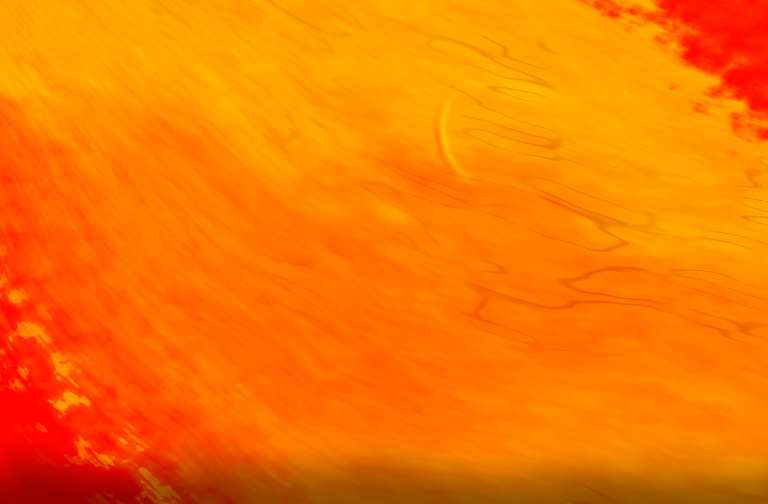
Write a WebGL 2 fragment shader that draws this texture.

```glsl
#version 300 es
precision highp float;
// Brushed oil paint: a yellow sweep over orange, with red in two corners.
// A scalar "warmth" (the green channel) is built from soft regions, then
// bristle noise is stretched along a curved stream function and added.

uniform vec2 u_resolution;
out vec4 fragColor;

// Green level of each paint
const float RED_G = 0.015;
const float VERMILION_G = 0.30;
const float ORANGE_G = 0.475;
const float YELLOW_G = 0.635;
// Stroke flow: slope on the right, extra slope at the left, its falloff
const float SLOPE = 0.22;
const float LEFT_SLOPE = 1.5;
const float SLOPE_FALLOFF = 2.6;
// Texture strengths
const float BROAD = 0.10;
const float BRISTLE = 0.085;
const float GRAIN = 0.055;
const float GROOVE = 0.13;
const float EDGE_BREAK = 0.16;
// Shade along the lower edge
const float SHADE_HEIGHT = 0.13;
const float SHADE_LEVEL = 0.58;

float hash(vec2 p) {
    uvec2 q = uvec2(ivec2(p)) * uvec2(1597334673u, 3812015801u);
    uint h = (q.x ^ q.y) * 1597334673u;
    h = (h ^ (h >> 15)) * 2246822519u;
    return float((h ^ (h >> 13)) >> 8) / 16777216.0;
}

float noise(vec2 p) {
    vec2 i = floor(p), f = p - i;
    f = f * f * (3.0 - 2.0 * f);
    return mix(mix(hash(i), hash(i + vec2(1, 0)), f.x),
               mix(hash(i + vec2(0, 1)), hash(i + vec2(1, 1)), f.x), f.y);
}

float fbm(vec2 p) {
    float sum = 0.0, amp = 0.5;
    for (int i = 0; i < 4; i++) {
        sum += amp * noise(p);
        p = mat2(1.6, 1.2, -1.2, 1.6) * p + 7.3;
        amp *= 0.5;
    }
    return sum / 0.9375;
}

// Soft elliptical spot, tilted down to the right
float spot(vec2 p, vec2 centre, vec2 size) {
    vec2 d = mat2(0.94, 0.34, -0.34, 0.94) * (p - centre);
    d /= size;
    return exp(-dot(d, d));
}

// Thin raised arc, faded away from its middle
float arc(vec2 p, vec2 centre, float radius, vec2 middle, float width) {
    float d = (length(p - centre) - radius) / width;
    float reach = length(p - middle) / 0.07;
    return exp(-d * d - reach * reach);
}

void main() {
    vec2 p = gl_FragCoord.xy / u_resolution.y;

    // Coordinates along and across the strokes
    vec2 bend = vec2(fbm(p * 3.0), fbm(p * 3.0 + 19.0)) - 0.5;
    vec2 q = p + 0.07 * bend;
    float across = q.y + SLOPE * q.x
                 - LEFT_SLOPE / SLOPE_FALLOFF * exp(-SLOPE_FALLOFF * q.x);
    across += 0.12 * smoothstep(0.9, 1.5, q.x) * smoothstep(0.45, 0.9, q.y) * (q.x - 0.9);
    float along = q.x - 0.6 * q.y;

    // Brush layers, centred on zero
    float broad = fbm(vec2(along * 3.0, across * 9.0)) - 0.5;
    float bristle = fbm(vec2(along * 7.0, across * 36.0) + 31.0) - 0.5;
    float grain = noise(vec2(along * 24.0, across * 105.0) + 57.0) - 0.5;
    float blot = fbm(p * vec2(24.0, 34.0) + 11.0) - 0.5;

    // Orange ground with the yellow sweep above
    float sweep = q.y - (0.78 - 0.19 * q.x) + 0.28 * broad;
    float warmth = mix(ORANGE_G, YELLOW_G, smoothstep(-0.13, 0.13, sweep));
    warmth -= 0.055 * spot(p, vec2(0.72, 0.26), vec2(0.34, 0.17));
    warmth -= 0.06 * spot(p, vec2(1.13, 0.34), vec2(0.13, 0.06));
    warmth += 0.05 * spot(p, vec2(1.35, 0.16), vec2(0.35, 0.14));
    warmth += 0.05 * smoothstep(0.2, 0.0, p.y) * smoothstep(0.4, 0.7, p.x);

    // Knot of overlapping strokes
    warmth -= 0.12 * spot(q, vec2(0.80, 0.67), vec2(0.13, 0.055));
    warmth -= 0.06 * spot(q, vec2(0.68, 0.81), vec2(0.12, 0.05));
    warmth += 0.13 * spot(q, vec2(0.78, 0.59), vec2(0.05, 0.016));
    warmth += 0.14 * arc(q, vec2(1.03, 0.75), 0.13, vec2(0.91, 0.71), 0.007);
    warmth -= 0.10 * arc(q, vec2(1.03, 0.75), 0.145, vec2(0.89, 0.72), 0.008);

    // Red corners with broken, dry-brushed edges
    float rough = EDGE_BREAK * (0.7 * bristle + 0.8 * blot + 0.5 * broad);
    float left = dot(q, vec2(0.814, 0.581)) - 0.244;
    warmth = mix(VERMILION_G, warmth, smoothstep(0.04, 0.33, left + rough));
    warmth = mix(RED_G, warmth, smoothstep(-0.05, 0.10, left + rough));
    float right = 1.60 - dot(q, vec2(0.675, 0.736));
    float redTop = smoothstep(0.05, -0.04, right + rough);
    warmth = mix(warmth, 0.10 + 0.25 * blot, redTop);
    float fleck = smoothstep(0.12, 0.24, blot + 0.3 * grain);
    warmth += 0.24 * fleck * smoothstep(-0.16, -0.03, left) * smoothstep(0.10, 0.0, left);

    // Bristle relief, weaker in the flat red
    float body = smoothstep(0.02, 0.35, warmth);
    warmth += body * (BROAD * broad + BRISTLE * bristle + GRAIN * grain + 0.05 * blot);
    float ridge = abs(noise(vec2(along * 5.0, across * 48.0) + 83.0) - 0.5);
    float groove = smoothstep(0.07, 0.0, ridge) * smoothstep(0.48, 0.68, fbm(p * 5.0 + 43.0));
    groove *= body * (0.35 + 0.65 * smoothstep(0.7, 1.2, p.x));
    warmth -= GROOVE * 0.6 * groove;

    // Shade the lower edge and the grooves
    float shade = mix(SHADE_LEVEL, 1.0, smoothstep(0.0, SHADE_HEIGHT, p.y + 0.05 * broad));
    shade *= 1.0 - GROOVE * 0.5 * groove;
    fragColor = vec4(clamp(vec3(1.0, warmth, 0.0) * shade, 0.0, 1.0), 1.0);
}
```
